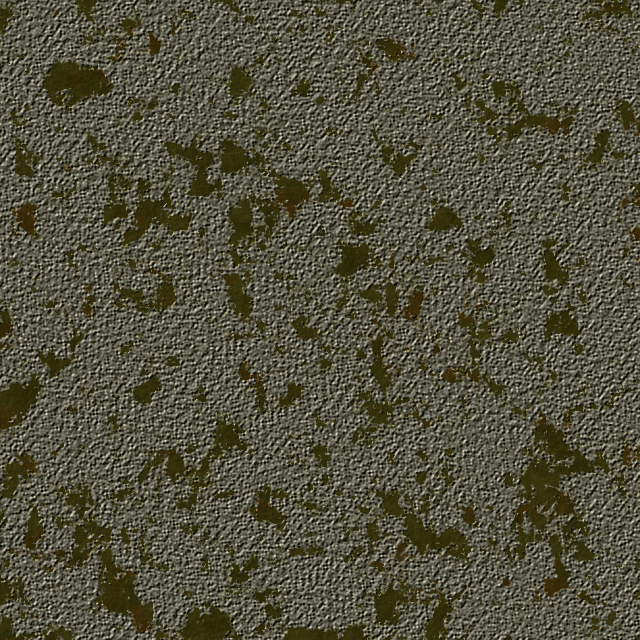
Write a WebGL 2 fragment shader that draws this texture.

```glsl
#version 300 es
precision highp float;

uniform vec2 u_resolution;
out vec4 outColor;

#define GRAIN_SCALE 270.0
#define RELIEF 0.79
#define STONE_LEVEL 0.352
#define MOSS_SCALE 20.0
#define FLECK_SCALE 44.0
#define FLECK_DROP 0.055
#define MOSS_LEVEL 0.633
#define MOSS_EDGE 0.02
#define RUST_SCALE 15.0
#define LIGHT_STEP vec2(-0.27, 0.27)

float hash(vec2 p) {
    return fract(sin(dot(p, vec2(127.1, 311.7))) * 43758.5453);
}

float valueNoise(vec2 p) {
    vec2 cell = floor(p);
    vec2 f = fract(p);
    f = f * f * (3.0 - 2.0 * f);
    float low = mix(hash(cell), hash(cell + vec2(1.0, 0.0)), f.x);
    float high = mix(hash(cell + vec2(0.0, 1.0)), hash(cell + vec2(1.0, 1.0)), f.x);
    return mix(low, high, f.y);
}

vec2 turn(vec2 p) {
    return mat2(0.8, 0.6, -0.6, 0.8) * p;
}

// Layered noise, turned between octaves to hide the lattice
float fbm(vec2 p) {
    float sum = 0.0;
    float total = 0.0;
    float amplitude = 1.0;
    for (int i = 0; i < 5; i++) {
        sum += amplitude * valueNoise(p);
        total += amplitude;
        amplitude *= 0.64;
        p = turn(p) * 2.03 + 17.3;
    }
    return sum / total;
}

// Height of the pebbly crust
float grainHeight(vec2 p) {
    return 0.75 * valueNoise(turn(p)) + 0.35 * valueNoise(p * 1.23 + 41.0);
}

void main() {
    vec2 uv = gl_FragCoord.xy / min(u_resolution.x, u_resolution.y);

    // Embossed stone grain
    vec2 grainPos = uv * GRAIN_SCALE;
    float height = grainHeight(grainPos);
    float slope = grainHeight(grainPos - LIGHT_STEP) - grainHeight(grainPos + LIGHT_STEP);
    float light = clamp(STONE_LEVEL + RELIEF * slope, 0.06, 0.8);
    vec3 stone = vec3(light, 0.99 * light, max(0.97 * light - 0.052, 0.035));

    // Ragged moss patches, slightly taller than wide, and scattered flecks
    vec2 mossPos = uv * vec2(1.08, 0.92) * MOSS_SCALE;
    vec2 warp = vec2(valueNoise(mossPos * 1.7 + 3.0), valueNoise(mossPos * 1.7 + 29.0)) - 0.5;
    float patches = fbm(mossPos + 0.5 * warp + 60.0);
    float flecks = fbm(uv * FLECK_SCALE + 210.0) - FLECK_DROP;
    float cover = max(patches, flecks) + 0.1 * (0.55 - height);
    float moss = smoothstep(MOSS_LEVEL - MOSS_EDGE, MOSS_LEVEL + MOSS_EDGE, cover);
    float fringe = smoothstep(MOSS_LEVEL - 0.07, MOSS_LEVEL, cover);

    // Rust stains and greenish tint on the stone
    float rust = smoothstep(0.52, 0.7, fbm(uv * RUST_SCALE + 120.0));
    vec3 tint = mix(vec3(0.84, 0.86, 0.62), vec3(0.92, 0.76, 0.48), rust);
    stone *= mix(vec3(1.0), tint, 0.75 * fringe);

    // Soft mottled moss with a faint trace of the grain
    float mottle = fbm(uv * 48.0 + 77.0);
    vec3 mossColor = mix(vec3(0.135, 0.13, 0.025), vec3(0.255, 0.235, 0.06), mottle);
    mossColor = mix(mossColor, mossColor * vec3(1.12, 0.88, 0.7), rust);
    mossColor *= 1.0 + 0.3 * slope;

    outColor = vec4(clamp(mix(stone, mossColor, moss), 0.0, 1.0), 1.0);
}
```
